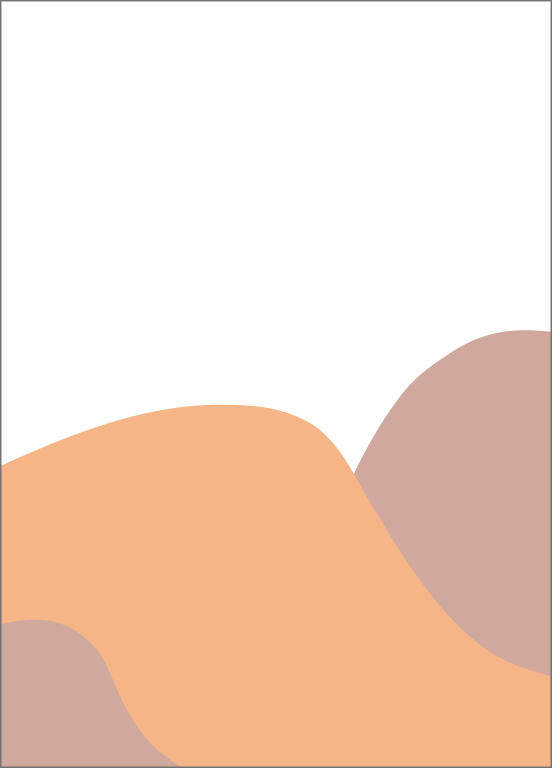
Reproduce this background procedurally as a WebGL 1 fragment shader.

```glsl
precision highp float;

uniform vec2 u_resolution;

const vec3 PAPER = vec3(1.0);
const vec3 APRICOT = vec3(0.96, 0.71, 0.53);
const vec3 MAUVE = vec3(0.82, 0.66, 0.62);
const vec3 FRAME = vec3(0.45);
const float FRAME_WIDTH = 1.0 / 368.0; // fraction of canvas width

// Cubic between two knots, each holding (x, height, slope)
float spline(float x, vec3 a, vec3 b) {
  float span = b.x - a.x;
  float t = clamp((x - a.x) / span, 0.0, 1.0);
  float s = 1.0 - t;
  return s * s * ((1.0 + 2.0 * t) * a.y + t * span * a.z)
       + t * t * ((1.0 + 2.0 * s) * b.y - s * span * b.z);
}

// Large rolling wave
float waveHeight(float x) {
  vec3 start = vec3(0.0, 0.393, 0.33);
  vec3 crest = vec3(0.397, 0.473, 0.0);
  vec3 shoulder = vec3(0.562, 0.449, -0.41);
  vec3 steep = vec3(0.641, 0.383, -1.27);
  vec3 slope = vec3(0.797, 0.211, -0.85);
  vec3 foot = vec3(0.924, 0.137, -0.32);
  vec3 end = vec3(1.0, 0.1185, -0.26);
  if (x < crest.x) return spline(x, start, crest);
  if (x < shoulder.x) return spline(x, crest, shoulder);
  if (x < steep.x) return spline(x, shoulder, steep);
  if (x < slope.x) return spline(x, steep, slope);
  if (x < foot.x) return spline(x, slope, foot);
  return spline(x, foot, end);
}

// Round hill on the right
float hillHeight(float x) {
  vec3 base = vec3(0.641, 0.383, 1.51);
  vec3 flank = vec3(0.725, 0.484, 0.95);
  vec3 shoulder = vec3(0.815, 0.540, 0.49);
  vec3 crest = vec3(0.951, 0.570, 0.0);
  vec3 end = vec3(1.0, 0.568, -0.06);
  if (x < flank.x) return spline(x, base, flank);
  if (x < shoulder.x) return spline(x, flank, shoulder);
  if (x < crest.x) return spline(x, shoulder, crest);
  return spline(x, crest, end);
}

// Small mound in the lower left corner
float moundHeight(float x) {
  vec3 start = vec3(0.0, 0.1875, 0.14);
  vec3 crest = vec3(0.063, 0.193, 0.0);
  vec3 shoulder = vec3(0.1775, 0.152, -0.88);
  vec3 steep = vec3(0.210, 0.1055, -1.69);
  vec3 foot = vec3(0.257, 0.0456, -0.93);
  vec3 end = vec3(0.35, -0.008, -0.45);
  if (x < crest.x) return spline(x, start, crest);
  if (x < shoulder.x) return spline(x, crest, shoulder);
  if (x < steep.x) return spline(x, shoulder, steep);
  if (x < foot.x) return spline(x, steep, foot);
  return spline(x, foot, end);
}

// Smooth fill below an edge, from its height here and one pixel to the right
float fillBelow(float y, float height, float nextHeight, float rows) {
  float rise = (nextHeight - height) * rows;
  return clamp((height - y) * rows / sqrt(1.0 + rise * rise) + 0.5, 0.0, 1.0);
}

// Thin line around the canvas
float frameMask(vec2 uv, vec2 resolution) {
  vec2 toEdge = min(uv, 1.0 - uv) * resolution;
  float inset = min(toEdge.x, toEdge.y);
  return clamp(FRAME_WIDTH * resolution.x - inset + 0.5, 0.0, 1.0);
}

void main() {
  vec2 uv = gl_FragCoord.xy / u_resolution;
  float nextX = uv.x + 1.0 / u_resolution.x;
  float rows = u_resolution.y;

  float hill = fillBelow(uv.y, hillHeight(uv.x), hillHeight(nextX), rows);
  float wave = fillBelow(uv.y, waveHeight(uv.x), waveHeight(nextX), rows);
  float mound = fillBelow(uv.y, moundHeight(uv.x), moundHeight(nextX), rows);

  // Layers from back to front
  vec3 color = mix(PAPER, MAUVE, hill);
  color = mix(color, APRICOT, wave);
  color = mix(color, MAUVE, mound);
  color = mix(color, FRAME, frameMask(uv, u_resolution));
  gl_FragColor = vec4(color, 1.0);
}
```
